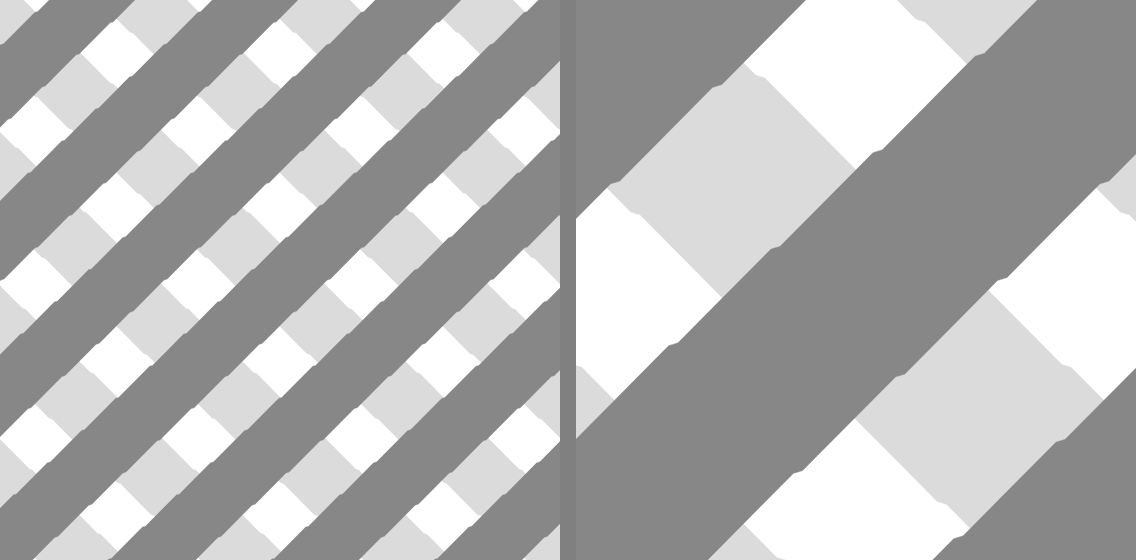
Left: the whole. Right: its middle third, enlarged.
This pattern is drawn by a Shadertoy shader. Its source:

```glsl
// Diagonal gray stripes alternating with bands of white and pale gray blocks, with finely stepped edges.

const vec3 STRIPE_COLOR = vec3(0.53);
const vec3 PALE_COLOR = vec3(0.86);
const vec3 WHITE_COLOR = vec3(1.0);
const vec2 PERIOD = vec2(0.2913, 0.2752);  // repeat across and down
const vec2 BLOCK_CENTER = vec2(0.5, 0.629);
const float BAND_HALF = 0.234;             // half widths, in repeats
const float WHITE_HALF = 0.224;
const float STEP_PITCH = 0.0608;           // spacing of the edge steps
const float STEP_DEPTH = 0.0127;           // in repeats
const float STEP_FALL = 0.09;              // share of the pitch taken by each step
const float BAND_PHASE = 0.48;
const float BLOCK_PHASE = 0.9;
const float OPPOSITE_PHASE = 0.43;         // shift between facing edges

// Slow ramp with a short fall, centered on zero
float stepRamp(float x) {
    float f = fract(x);
    return min(f / (1.0 - STEP_FALL), (1.0 - f) / STEP_FALL) - 0.5;
}

// Signed distance, in repeats, to the nearest bar with stepped sides
float steppedBar(float axis, float x, float halfWidth, float phase) {
    float index = round(axis);
    float offset = axis - index;
    float opposite = step(offset, 0.0) * OPPOSITE_PHASE;
    float along = (x - index * PERIOD.x) / STEP_PITCH - phase - opposite;
    return abs(offset + STEP_DEPTH * stepRamp(along)) - halfWidth;
}

float coverage(float dist, float pixel) {
    return clamp(0.5 - dist / pixel, 0.0, 1.0);
}

void mainImage(out vec4 fragColor, in vec2 fragCoord) {
    vec2 uv = fragCoord / iResolution.y;
    float pixel = length(1.0 / PERIOD) / iResolution.y;

    // Skewed axes: along the bands and across them
    vec2 cell = (uv - BLOCK_CENTER) / PERIOD;
    float along = cell.x + cell.y;
    float across = cell.x - cell.y;

    float band = steppedBar(across, uv.x, BAND_HALF, BAND_PHASE);
    float block = steppedBar(along, uv.x, WHITE_HALF, BLOCK_PHASE);

    // White blocks on pale bands, over the stripes
    vec3 bandColor = mix(PALE_COLOR, WHITE_COLOR, coverage(block, pixel));
    vec3 color = mix(STRIPE_COLOR, bandColor, coverage(band, pixel));
    fragColor = vec4(color, 1.0);
}
```
